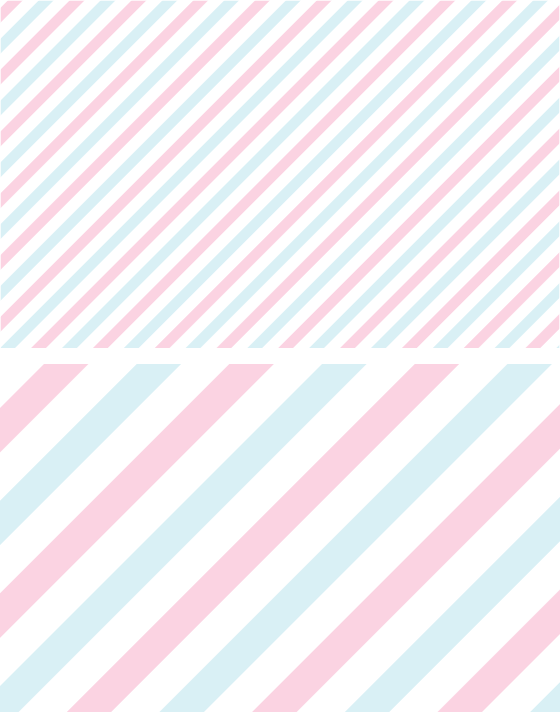
Top, the full canvas; bottom, a detail of the centre.
This pattern is drawn by a Shadertoy shader. Its source:

```glsl
// Diagonal pastel stripes, alternating pink and pale blue on white, with a hairline white margin.

const vec3 WHITE = vec3(1.0);
const vec3 PINK = vec3(0.985, 0.828, 0.888);
const vec3 BLUE = vec3(0.850, 0.940, 0.962);

const float PERIOD = 0.11035;     // pink to pink along the top edge, in canvas widths
const float STRIPE_WIDTH = 0.24;  // share of one period
const float PINK_CENTER = 0.255;  // position within one period
const float BLUE_CENTER = 0.755;
const float MARGIN = 0.0013;      // in canvas widths

// Coverage of a repeating stripe; phase, width and blur are in periods.
float stripe(float phase, float center, float width, float blur) {
    float distanceToCenter = abs(fract(phase - center + 0.5) - 0.5);
    return clamp((0.5 * width - distanceToCenter) / blur + 0.5, 0.0, 1.0);
}

// Coverage of the area inside the left, right and top margins.
float insideMargin(vec2 p, float height, float margin, float pixel) {
    float edge = min(min(p.x, 1.0 - p.x), height - p.y);
    return clamp((edge - margin) / pixel + 0.5, 0.0, 1.0);
}

void mainImage(out vec4 fragColor, in vec2 fragCoord) {
    // Canvas width is one unit
    float pixel = 1.0 / iResolution.x;
    float height = iResolution.y * pixel;
    vec2 p = fragCoord * pixel;

    // Phase grows to the right and downward, so stripes rise at 45 degrees
    float phase = (p.x + height - p.y) / PERIOD;
    float blur = 1.414 * pixel / PERIOD;

    // Stripes over white
    vec3 color = mix(WHITE, PINK, stripe(phase, PINK_CENTER, STRIPE_WIDTH, blur));
    color = mix(color, BLUE, stripe(phase, BLUE_CENTER, STRIPE_WIDTH, blur));

    // White margin
    color = mix(WHITE, color, insideMargin(p, height, MARGIN, pixel));
    fragColor = vec4(color, 1.0);
}
```
